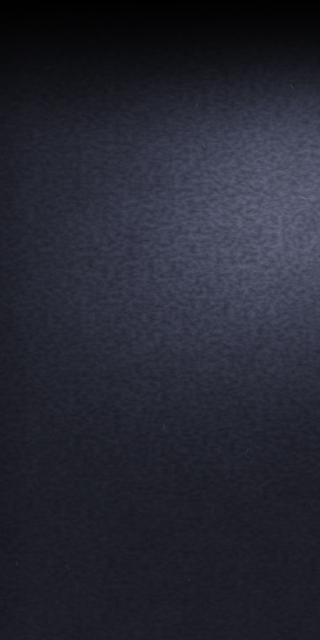
Give the GLSL for this texture, as a Shadertoy shader.

```glsl
// Dark slate-blue grained surface, lit by a soft glow from the right edge.
#define BASE_LEVEL 0.115
#define SIDE_GLOW 0.20
#define SIDE_CENTER vec2(1.0, 0.69)
#define SIDE_SPREAD vec2(0.45, 0.22)
#define BROAD_GLOW 0.085
#define BROAD_CENTER vec2(0.55, 0.60)
#define BROAD_SPREAD vec2(0.50, 0.23)
#define TINT vec3(0.95, 1.0, 1.29)
#define GRAIN_SCALE vec2(95.0, 150.0)
#define GRAIN_AMOUNT 0.24
#define MOTTLE_AMOUNT 0.10
#define SPECK_COUNT 18

vec2 hash2(vec2 p) {
    vec3 q = fract(p.xyx * vec3(0.1031, 0.1030, 0.0973));
    q += dot(q, q.yzx + 33.33);
    return fract((q.xx + q.yz) * q.zy);
}

vec2 gradientAt(vec2 cell) {
    float angle = 6.2832 * hash2(cell).x;
    return vec2(cos(angle), sin(angle));
}

float gradientNoise(vec2 p) {
    vec2 i = floor(p), f = fract(p);
    vec2 u = f * f * f * (f * (f * 6.0 - 15.0) + 10.0);
    vec2 e = vec2(0.0, 1.0);
    float a = dot(gradientAt(i), f);
    float b = dot(gradientAt(i + e.yx), f - e.yx);
    float c = dot(gradientAt(i + e.xy), f - e.xy);
    float d = dot(gradientAt(i + e.yy), f - e.yy);
    return mix(mix(a, b, u.x), mix(c, d, u.x), u.y);
}

float fbm(vec2 p) {
    float sum = 0.0, weight = 0.6;
    for (int i = 0; i < 4; i++) {
        sum += weight * gradientNoise(p);
        p = mat2(1.6, 1.2, -1.2, 1.6) * p + 17.3;
        weight *= 0.5;
    }
    return sum;
}

float softSpot(vec2 p, vec2 center, vec2 spread) {
    vec2 d = (p - center) / spread;
    return exp(-dot(d, d));
}

// Large-scale light: base, two glows, and the shadow along the top.
float lighting(vec2 uv) {
    float light = BASE_LEVEL
        + SIDE_GLOW * softSpot(uv, SIDE_CENTER, SIDE_SPREAD)
        + BROAD_GLOW * softSpot(uv, BROAD_CENTER, BROAD_SPREAD);
    float topFade = 1.0 - smoothstep(0.75, 1.03, uv.y);
    float leftFade = mix(0.9, 1.0, smoothstep(0.0, 0.12, uv.x));
    return light * topFade * leftFade;
}

// Leathery fibres, slightly wider than tall, with a finer layer on top.
float grain(vec2 p) {
    vec2 warp = 0.004 * vec2(gradientNoise(p * 30.0), gradientNoise(p * 30.0 + 51.0));
    vec2 q = (p + warp) * GRAIN_SCALE;
    return gradientNoise(q) + 0.6 * gradientNoise(q * 1.9 + 8.7);
}

// Scattered dust: short pale flecks at hashed places and angles.
float dust(vec2 p, float aspect) {
    float cover = 0.0;
    for (int i = 0; i < SPECK_COUNT; i++) {
        vec2 seed = vec2(float(i) + 3.0, 7.0);
        vec2 center = hash2(seed) * vec2(aspect, 0.9);
        vec2 shape = hash2(seed + 41.0);
        vec2 axis = vec2(cos(shape.x * 3.14), sin(shape.x * 3.14));
        vec2 d = p - center;
        float along = clamp(dot(d, axis), -0.004 * shape.y, 0.004 * shape.y);
        float dist = length(d - along * axis);
        cover += (1.0 - smoothstep(0.0003, 0.0018, dist)) * mix(0.25, 0.7, shape.x);
    }
    return min(cover, 1.0);
}

void mainImage(out vec4 fragColor, in vec2 fragCoord) {
    vec2 uv = fragCoord / iResolution.xy;
    vec2 p = fragCoord / iResolution.y;
    float light = lighting(uv);

    // Surface texture is strongest in the lit middle.
    float relief = mix(0.8, 1.15, softSpot(uv, vec2(0.6, 0.55), vec2(0.5, 0.3)));
    float texture1 = GRAIN_AMOUNT * relief * grain(p)
        + MOTTLE_AMOUNT * fbm(p * vec2(12.0, 16.0))
        + MOTTLE_AMOUNT * fbm(p * vec2(38.0, 55.0) + 4.0);
    float value = light * (1.0 + texture1);

    // Brighter areas turn slightly greyer.
    vec3 tint = mix(TINT, vec3(0.96, 1.0, 1.23), smoothstep(0.2, 0.36, light));
    vec3 color = value * tint;
    color += dust(p, iResolution.x / iResolution.y) * (0.04 + 0.5 * light) * vec3(1.0, 1.0, 1.05);
    fragColor = vec4(clamp(color, 0.0, 1.0), 1.0);
}
```
